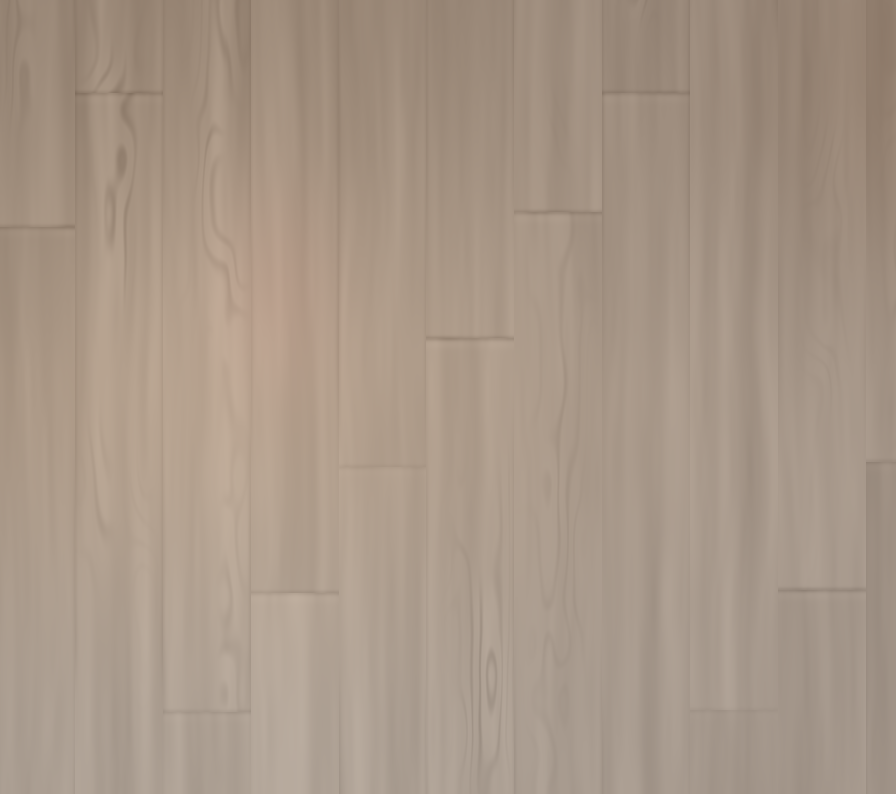
Give the GLSL for this texture, as a WebGL 1 fragment shader.

```glsl
precision highp float;
// Pale oak floor boards running upward under soft, uneven room light.
// Staggered boards carry stretched noise streaks and contour-line figure;
// a smooth colour gradient then lights the whole floor.

uniform vec2 u_resolution;

// Board layout, in canvas widths
const float BOARD_WIDTH = 0.098;
const float BOARD_OFFSET = 0.084;
const float BOARD_LENGTH = 0.84;
const float STAGGER = 0.141;
const float FIRST_JOINT = -0.06;

// Contrast of each layer
const float BOARD_TONE = 0.022;
const float BROAD_STREAK = 0.058;
const float FINE_STREAK = 0.040;
const float FIGURE_DEPTH = 0.085;
const float SEAM_DEPTH = 0.035;
const float JOINT_DEPTH = 0.085;

// Lit wood colours
const vec3 TOP_COLOR = vec3(0.595, 0.522, 0.456);
const vec3 MIDDLE_COLOR = vec3(0.680, 0.608, 0.540);
const vec3 BOTTOM_COLOR = vec3(0.672, 0.623, 0.576);
const vec3 RIGHT_COLOR = vec3(0.622, 0.570, 0.526);
const vec3 CORNER_COLOR = vec3(0.545, 0.460, 0.390);
const vec3 WARM_GLOW = vec3(0.040, 0.032, 0.024);
const vec3 ROSE_CAST = vec3(0.018, -0.004, -0.003);

float hash(vec2 p) {
  vec3 q = fract(p.xyx * 0.1031);
  q += dot(q, q.yzx + 33.33);
  return fract((q.x + q.y) * q.z);
}

float noise(vec2 p) {
  vec2 cell = floor(p);
  vec2 f = fract(p);
  f = f * f * (3.0 - 2.0 * f);
  float low = mix(hash(cell), hash(cell + vec2(1.0, 0.0)), f.x);
  float high = mix(hash(cell + vec2(0.0, 1.0)), hash(cell + 1.0), f.x);
  return mix(low, high, f.y);
}

// Soft round spot, 1 at its centre
float spot(vec2 p, vec2 center, vec2 radius) {
  vec2 d = (p - center) / radius;
  return exp(-dot(d, d));
}

// Long vertical streaks, broad and fine, centred on zero
float streaks(vec2 p, vec2 seed) {
  p.x += 0.010 * (noise(p * vec2(9.0, 5.0) + seed) - 0.5);
  float broad = noise(p * vec2(44.0, 1.8) + seed) - 0.5;
  float fine = 0.6 * noise(p * vec2(105.0, 5.0) + seed.yx) +
               0.4 * noise(p * vec2(170.0, 13.0) + seed) - 0.5;
  return BROAD_STREAK * broad + FINE_STREAK * fine;
}

// Slanted flecks and arches: contours of a stretched field, in patches
float figure(vec2 p, vec2 seed, float across) {
  float field = noise(p * vec2(24.0, 5.5) + seed) * 5.0;
  field += noise(p * vec2(58.0, 17.0) + seed.yx) * 1.3 + p.x * 22.0;
  float ring = abs(fract(field) - 0.5) * 2.0;
  float vein = smoothstep(0.45, 1.0, ring);
  float strength = smoothstep(0.25, 0.9, hash(seed));
  float center = 0.35 + 0.3 * hash(seed.yx + 4.0);
  float band = exp(-pow((across - center) / 0.25, 2.0));
  float patchy = smoothstep(0.30, 0.75, noise(p * vec2(30.0, 6.5) + seed + 19.0));
  return band * patchy * strength * (0.30 - vein);
}

// Smooth room light over the floor, in 0..1 canvas coordinates
vec3 roomLight(vec2 uv) {
  vec3 color = mix(BOTTOM_COLOR, MIDDLE_COLOR, smoothstep(0.0, 0.55, uv.y));
  color = mix(color, TOP_COLOR, smoothstep(0.5, 1.08, uv.y));
  color = mix(color, RIGHT_COLOR, 0.65 * smoothstep(0.3, 1.0, uv.x));
  color = mix(color, CORNER_COLOR, 0.7 * spot(uv, vec2(1.05, 0.92), vec2(0.25, 0.3)));
  color += WARM_GLOW * spot(uv, vec2(0.24, 0.48), vec2(0.30, 0.36));
  color += ROSE_CAST * spot(uv, vec2(0.31, 0.63), vec2(0.07, 0.14));
  return color * (1.0 - 0.05 * spot(uv, vec2(0.0, 0.85), vec2(0.12, 0.4)));
}

void main() {
  vec2 uv = gl_FragCoord.xy / u_resolution;
  vec2 p = gl_FragCoord.xy / u_resolution.x;

  // Locate the board and its distances to side seams and end joint
  float column = (p.x - BOARD_OFFSET) / BOARD_WIDTH;
  float index = floor(column);
  float across = column - index;
  float joint = FIRST_JOINT + index * STAGGER + 0.03 * (hash(vec2(index, 7.0)) - 0.5);
  float along = (p.y - joint) / BOARD_LENGTH;
  vec2 board = vec2(index + 31.0, floor(along) + 17.0);
  vec2 seed = 90.0 * vec2(hash(board), hash(board + 53.0));
  float seamDistance = min(across, 1.0 - across) * BOARD_WIDTH;
  float jointDistance = (fract(along + 0.5) - 0.5) * BOARD_LENGTH;

  // Wood tone and grain
  float tone = BOARD_TONE * (hash(board + 11.0) - 0.5);
  tone += streaks(p, seed);
  tone += FIGURE_DEPTH * figure(p, seed, across);

  // Faint side seams, clearer end joints with a pale lower lip
  float seamFade = smoothstep(0.3, 0.8, noise(vec2(index * 7.3, p.y * 4.0)));
  tone -= SEAM_DEPTH * seamFade * exp(-pow(seamDistance / 0.0025, 2.0));
  float jointFade = mix(0.25, 1.0, hash(vec2(index + 40.0, 3.0)));
  jointFade *= 0.6 + 0.4 * noise(vec2(p.x * 40.0, index));
  float lip = exp(-pow((jointDistance + 0.007) / 0.005, 2.0));
  tone += JOINT_DEPTH * jointFade * (0.2 * lip - exp(-pow(jointDistance / 0.0028, 2.0)));

  vec3 color = roomLight(uv) + tone * vec3(1.0, 0.99, 0.96);
  gl_FragColor = vec4(color, 1.0);
}
```
